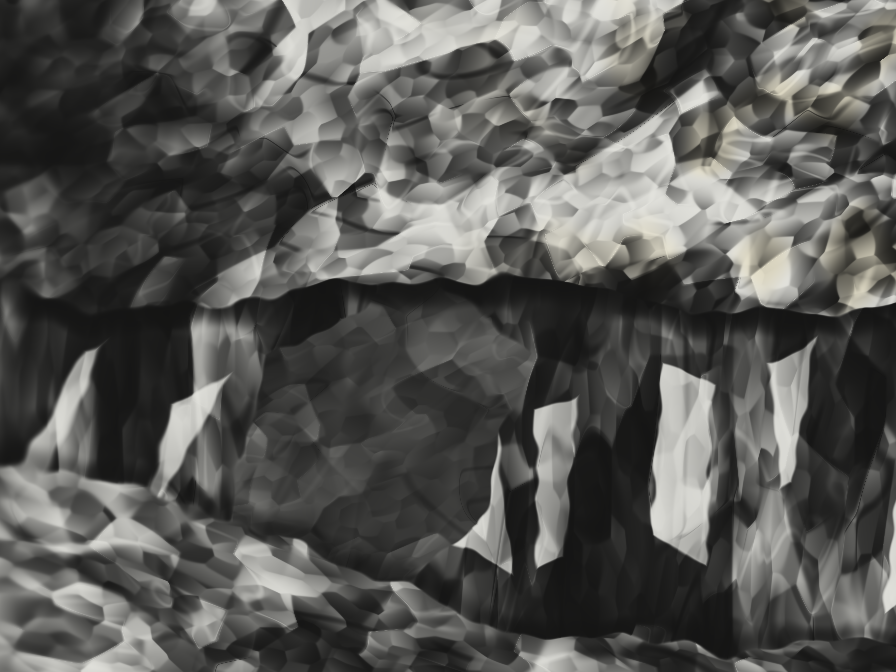
This texture is drawn by a WebGL 2 fragment shader. Its source:

```glsl
#version 300 es
precision highp float;
// Crumpled metal foil: tilted facets, dark folds and bright upright pleats.

#define FACET_SCALE 6.5
#define FACET_TILT 1.2
#define FOLD_STRETCH 1.3
#define WARP 0.03
#define CREASE_DEPTH 0.7
#define CONTRAST 1.0
#define PLEATS 9
#define PLEAT_GLOW 1.3
#define SHADOW_DEPTH 1.7
#define WARMTH 0.08

uniform vec2 u_resolution;
out vec4 fragColor;

vec2 hash(vec2 p) {
    vec3 q = fract(p.xyx * vec3(0.1031, 0.1030, 0.0973));
    q += dot(q, q.yzx + 33.33);
    return fract((q.xx + q.yz) * q.zy);
}

vec2 direction(float turn) {
    return vec2(cos(6.2832 * turn), sin(6.2832 * turn));
}

float corner(vec2 cell, vec2 f, vec2 o) {
    return dot(direction(hash(cell + o).x), f - o);
}

// Gradient noise, about -0.7 to 0.7
float noise(vec2 p) {
    vec2 c = floor(p), f = p - c;
    vec2 s = f * f * f * (f * (f * 6.0 - 15.0) + 10.0);
    float low = mix(corner(c, f, vec2(0, 0)), corner(c, f, vec2(1, 0)), s.x);
    float high = mix(corner(c, f, vec2(0, 1)), corner(c, f, vec2(1, 1)), s.x);
    return mix(low, high, s.y);
}

// Soft-edged cells, each a plane with its own tone and slope
float facets(vec2 p, float sharpness) {
    vec2 base = floor(p);
    float sum = 0.0, total = 1e-30;
    for (int j = -1; j <= 1; j++)
    for (int i = -1; i <= 1; i++) {
        vec2 cell = base + vec2(i, j);
        vec2 trait = hash(cell + 71.0);
        vec2 r = p - cell - 0.1 - 0.8 * hash(cell);
        float across = dot(r, direction(trait.x));
        float weight = exp(-sharpness * (dot(r, r) + FOLD_STRETCH * across * across));
        sum += weight * (2.0 * trait.y - 1.0 + FACET_TILT * across);
        total += weight;
    }
    return sum / total;
}

// Frame with grain along an angle: long scale along it, short scale across
mat2 grain(float angle, float along, float across) {
    float c = cos(angle), s = sin(angle);
    return mat2(along * c, -across * s, along * s, across * c);
}

// Three sizes of facet with broken dark creases and short glints
float foil(vec2 p, mat2 frame, float focus, float fine) {
    vec2 q = frame * p;
    q += WARP * vec2(noise(q * 5.0), noise(q * 5.0 + 19.0));
    float big = facets(q * FACET_SCALE + 3.0, mix(9.0, 34.0, focus));
    float medium = facets(q * FACET_SCALE * 2.3 + 17.0, mix(6.0, 24.0, focus));
    float small = facets(q * FACET_SCALE * 4.8 + 41.0, mix(4.0, 15.0, focus));
    float v = 0.75 * big + 0.7 * medium + 0.65 * fine * small;
    float crease = abs(noise(q * 7.0 + 0.5 * big));
    float glint = abs(noise(q * 13.0 + 0.6 * medium + 8.0));
    float broken = smoothstep(-0.1, 0.4, medium);
    v -= CREASE_DEPTH * focus * (1.0 - broken) * smoothstep(0.09, 0.0, crease);
    return v + 0.5 * fine * focus * broken * smoothstep(0.12, 0.0, glint);
}

// Tapered, leaning strip; x is coverage, y is shade across its width
vec2 pleat(vec2 p, float index, float soft) {
    vec2 a = hash(vec2(index, 3.0)), b = hash(vec2(index, 8.0));
    vec2 center = vec2((index + 0.25 + 0.5 * a.x) * 0.155, mix(0.25, 0.41, a.y));
    vec2 size = vec2(mix(0.017, 0.045, b.x), mix(0.09, 0.17, b.y));
    vec2 d = p - center;
    d.x -= mix(0.5, 0.04, smoothstep(0.1, 0.7, center.x)) * d.y;
    d.y += (b.x - 0.5) * 1.6 * d.x;
    float width = size.x * (1.0 - 0.8 * (2.0 * b.y - 1.0) * d.y / size.y);
    float edge = max(abs(d.x) - width, abs(d.y) - size.y);
    edge += 0.012 * noise(p * 22.0 + index);
    return vec2(smoothstep(soft, -soft, edge), d.x / size.x);
}

void main() {
    vec2 p = gl_FragCoord.xy / u_resolution.y;
    float focus = smoothstep(-0.1, 0.5, p.x + 0.15 * noise(p * 3.0));
    float soft = mix(0.009, 0.003, focus);
    float jag = 0.035 * noise(p * 6.0) + 0.016 * noise(p * 19.0);

    // Sheets: crumpled top, pleated middle, crumpled ledge at the foot
    float ridge = p.y - 0.565 - jag + 0.025 * sin(p.x * 7.0);
    float ledge = p.y - mix(0.31, 0.04, smoothstep(0.0, 0.95, p.x)) + jag;
    float top = smoothstep(-soft, soft, ridge);
    float foot = smoothstep(soft, -soft, ledge);
    float fine = mix(0.6, 1.2, smoothstep(0.3, 1.2, p.x) * top);
    float crumpled = foil(p, grain(0.5, 0.8, 1.2), focus, fine);
    float slumped = foil(p + 4.0, grain(-0.4, 0.75, 1.2), focus, 0.8);
    float upright = foil(p, grain(1.5, 0.5, 1.3), focus, 0.6);

    // Middle: a broad dull plane, then the pleats
    vec2 d = abs(p - vec2(0.56, 0.34) - vec2(0.25 * (p.y - 0.34), 0.0));
    float hull = max(d.x, 0.5 * d.x + 0.75 * d.y) + jag;
    float dull = smoothstep(0.19 + soft, 0.19 - soft, hull);
    float v = mix(upright - 0.75, 0.38 * crumpled - 0.55, dull);
    for (int i = 0; i < PLEATS; i++) {
        vec2 strip = pleat(p, float(i), soft);
        float shine = PLEAT_GLOW + 0.55 * upright - 0.25 * strip.y;
        v = mix(v, shine, strip.x * (1.0 - dull));
    }

    // Overlap the sheets and shade beneath their edges
    float corner_dark = smoothstep(0.5, 0.15, p.x + 0.2 * noise(p * 5.0));
    v = mix(v, slumped - 0.05, foot);
    v = mix(v, crumpled + 0.2 - 0.85 * corner_dark, top);
    float depth = 0.028 + 0.045 * noise(p * 8.0 + 5.0);
    float shadow = smoothstep(-max(depth, 0.008) - 0.02, 0.0, ridge) * (1.0 - top);
    v -= SHADOW_DEPTH * shadow;
    v -= 0.4 * smoothstep(0.05, 0.0, ridge) * top;
    v -= 0.7 * smoothstep(0.03, 0.0, abs(ledge - 0.01)) * (1.0 - foot);

    // Spread the light evenly, then bend it to the metal's tones
    float light = 1.0 / (1.0 + exp(-1.7 * CONTRAST * v));
    float tone = 0.08 + 0.48 * light + 0.34 * light * light * light;
    float tan_patch = smoothstep(0.5, 1.2, p.x) * top * smoothstep(0.0, 0.35, noise(p * 9.0 + 30.0));
    vec3 tint = vec3(1.0, 1.0, 0.975) - WARMTH * tan_patch * vec3(-0.2, 0.1, 1.0);
    fragColor = vec4(tone * tint, 1.0);
}
```
